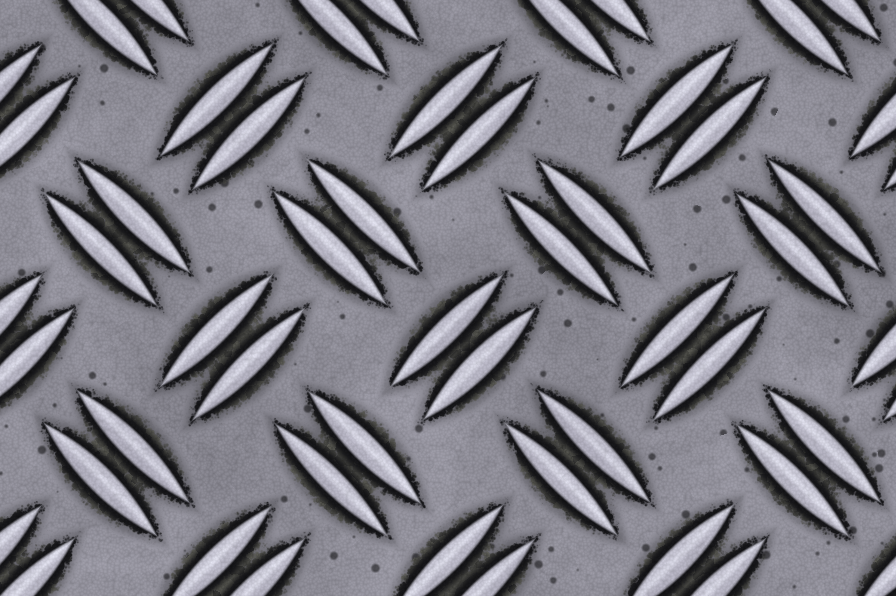
This texture is drawn by a Shadertoy shader. Its source:

```glsl
// Steel tread plate: pairs of raised lens-shaped bars, alternating in diagonal,
// on two unit lattices offset by half a period. Lenses are circle intersections;
// cellular noise gives grain, pits and ragged grime, layered sines the mottling.

#define PERIODS_DOWN 2.586
#define BAR_LENGTH 0.346
#define BAR_WIDTH 0.054
#define BAR_OFFSET 0.101
#define GRIME_WIDTH 0.107
#define GRAIN 0.15
#define STEEL vec3(0.545, 0.54, 0.58)
#define BAR_SHADE vec3(0.62, 0.61, 0.67)
#define BAR_LIGHT vec3(0.84, 0.84, 0.89)
#define GRIME_DARK vec3(0.075, 0.075, 0.085)
#define GRIME_PALE vec3(0.25, 0.25, 0.235)

struct Tread {
    float bar;    // signed distance to the nearest bar
    float grime;  // signed distance to the dark surround
    float side;   // position across the nearest bar, -1 to 1
};

vec2 hash2(vec2 p) {
    vec3 h = fract(p.xyx * vec3(0.1031, 0.1030, 0.0973));
    h += dot(h, h.yzx + 33.33);
    return fract((h.xx + h.yz) * h.zy);
}

// Distance to the nearest feature point, and that point's random value
vec2 cellular(vec2 p) {
    vec2 base = floor(p), nearest = vec2(9.0, 0.0);
    for (int j = -1; j <= 1; j++)
    for (int i = -1; i <= 1; i++) {
        vec2 cell = base + vec2(i, j);
        float d = distance(p, cell + hash2(cell));
        if (d < nearest.x) nearest = vec2(d, hash2(cell + 71.0).x);
    }
    return nearest;
}

// Broad stains from rotated, warped sines
float mottle(vec2 p) {
    float sum = 0.0, amp = 0.5;
    for (int i = 0; i < 5; i++) {
        p = mat2(0.8, 0.6, -0.6, 0.8) * p * 1.7 + 1.3;
        p += 0.5 * sin(p.yx * 1.3);
        sum += amp * sin(p.x) * sin(p.y);
        amp *= 0.7;
    }
    return sum;
}

// Pointed lens along x with the given half length and half width
float lens(vec2 p, float len, float width) {
    float radius = (len * len + width * width) / (2.0 * width);
    return length(vec2(p.x, abs(p.y) + radius - width)) - radius;
}

float smoothMin(float a, float b, float k) {
    float h = max(k - abs(a - b), 0.0) / k;
    return min(a, b) - 0.25 * h * h * k;
}

// Adds one lattice of paired bars; slope is +1 or -1
void addPairs(vec2 p, vec2 centre, float slope, inout Tread t) {
    vec2 q = p - centre;
    vec2 id = floor(q + 0.5);
    q -= id;
    vec2 local = vec2(q.x + slope * q.y, q.y - slope * q.x) * 0.7071;
    for (float s = -1.0; s < 2.0; s += 2.0) {
        vec2 vary = hash2(id + vec2(7.0 * s, 5.0 * slope) + 40.0) - 0.5;
        vec2 b = local - vec2(0.012 * vary.x, s * BAR_OFFSET);
        float width = BAR_WIDTH * (1.0 + 0.14 * vary.y);
        float d = lens(b, BAR_LENGTH, width);
        if (d < t.bar) {
            t.bar = d;
            t.side = b.y / width;
        }
        float grime = lens(b, BAR_LENGTH + 0.008, GRIME_WIDTH);
        t.grime = smoothMin(t.grime, grime, 0.04);
    }
}

void mainImage(out vec4 fragColor, in vec2 fragCoord) {
    vec2 p = fragCoord / iResolution.y * PERIODS_DOWN;
    float soft = max(1.2 * PERIODS_DOWN / iResolution.y, 0.006);

    Tread t = Tread(9.0, 9.0, 0.0);
    addPairs(p, vec2(0.508, 0.576), -1.0, t);
    addPairs(p, vec2(0.008, 0.078), 1.0, t);

    float fine = cellular(p * 75.0).x - 0.5;
    vec2 clump = cellular(p * 30.0);
    float grain = fine + 0.35 * (clump.y - 0.5);
    float stain = mottle(p * 1.6);

    // Flat plate: stains, grain, sparse pits and a dirty fringe
    vec3 color = STEEL * (1.0 + 0.09 * stain - GRAIN * grain);
    vec2 pit = cellular(p * 9.0 + 3.7);
    float pitSize = 0.14 * smoothstep(0.78, 1.0, pit.y);
    color *= 1.0 - 0.5 * smoothstep(0.08, -0.04, pit.x - pitSize) * step(0.78, pit.y);
    color *= 1.0 - 0.22 * smoothstep(0.045, 0.0, t.grime + 0.03 * grain);

    // Ragged grime, darkest against the bars
    float ragged = t.grime + 0.028 * (clump.x - 0.45) + 0.02 * fine;
    float away = smoothstep(0.012, 0.05, t.bar + 0.016 * grain);
    vec3 grime = mix(GRIME_DARK, GRIME_PALE, away * (0.7 + 0.6 * clump.y));
    color = mix(color, grime * (1.0 - 0.5 * fine), smoothstep(0.012, -0.012, ragged));

    // Worn bars: lit upper face, bright crest, dim rim
    float crest = exp(-12.0 * pow(t.side - 0.15, 2.0));
    float lit = 0.3 + 0.25 * smoothstep(-0.5, 0.7, t.side) + 0.45 * crest;
    vec3 metal = mix(BAR_SHADE, BAR_LIGHT, lit + 0.15 * stain);
    metal *= 1.0 - 0.12 * grain;
    metal *= mix(0.72, 1.0, smoothstep(0.0, -0.014, t.bar));
    color = mix(color, metal, smoothstep(soft, -soft, t.bar));

    fragColor = vec4(clamp(color, 0.0, 1.0), 1.0);
}
```
